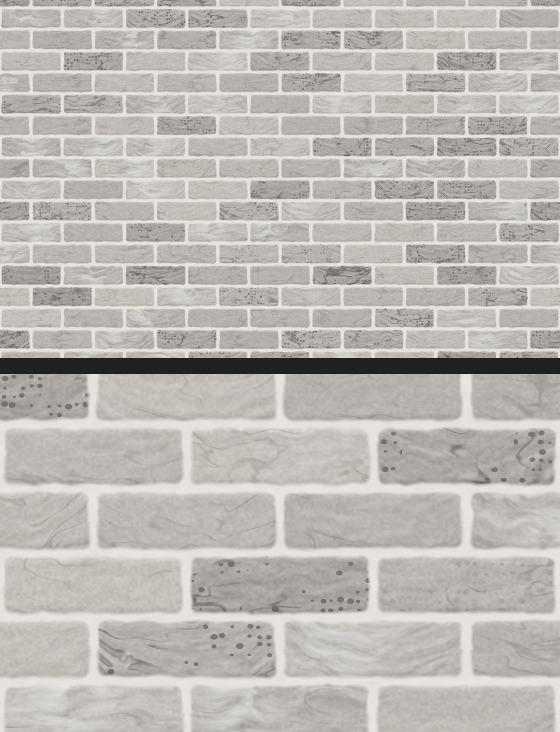
Top: the whole. Bottom: its middle third, enlarged.
Write a WebGL 1 fragment shader that draws this texture.

```glsl
precision highp float;
// Pale grey hand-moulded brickwork in running bond with off-white mortar.
// Each brick is a rounded box with a wobbly edge; a hash per brick picks its
// tone and wear: plain, frosted with lime, or dark with folds and pits.

uniform vec2 u_resolution;

const float COLUMNS = 9.0;
const float ROWS = 16.73;
const float FIRST_JOINT = 0.37;             // height of the lowest joint, in rows
const float BRICK_ASPECT = 2.9;             // column pitch over row pitch
const vec2 BRICK_HALF = vec2(1.37, 0.425);  // lengths below are in row pitches
const float CORNER_RADIUS = 0.1;
const float EDGE_WOBBLE = 0.045;
const float EDGE_SOFTNESS = 0.035;
const float CREASE_WIDTH = 0.07;
const float FROSTED_SHARE = 0.3;
const float PITTED_SHARE = 0.31;

const vec3 MORTAR = vec3(0.90, 0.89, 0.87);
const vec3 CLAY = vec3(0.735, 0.718, 0.697);
const vec3 DARK_CLAY = vec3(0.665, 0.648, 0.632);
const vec3 FROST = vec3(0.84, 0.838, 0.83);
const vec3 PIT = vec3(0.40, 0.385, 0.375);

float hash(vec2 p) {
  vec3 q = fract(p.xyx * 0.1031);
  q += dot(q, q.yzx + 33.33);
  return fract((q.x + q.y) * q.z);
}

float noise(vec2 p) {
  vec2 i = floor(p);
  vec2 f = fract(p);
  f = f * f * (3.0 - 2.0 * f);
  float low = mix(hash(i), hash(i + vec2(1.0, 0.0)), f.x);
  float high = mix(hash(i + vec2(0.0, 1.0)), hash(i + 1.0), f.x);
  return mix(low, high, f.y);
}

float fbm(vec2 p) {
  float sum = 0.0;
  float amplitude = 0.5;
  for (int i = 0; i < 4; i++) {
    sum += amplitude * noise(p);
    p = p * 2.03 + 17.7;
    amplitude *= 0.5;
  }
  return sum / 0.9375;
}

float roundedBox(vec2 p, vec2 halfSize, float radius) {
  vec2 d = abs(p) - halfSize + radius;
  return length(max(d, 0.0)) + min(max(d.x, d.y), 0.0) - radius;
}

// Round holes, at most one per cell, gathered where the cluster mask is high
float pits(vec2 p, float cluster, float pixel) {
  vec2 grid = p * 7.0;
  vec2 cell = floor(grid);
  float radius = mix(0.12, 0.32, hash(cell + 5.3));
  vec2 centre = 0.35 + 0.3 * vec2(hash(cell + 11.1), hash(cell + 23.7));
  float d = length((fract(grid) - centre) * vec2(0.8, 1.0)) - radius;
  float soft = 3.5 * pixel;
  return (1.0 - smoothstep(-soft, soft, d)) * step(hash(cell), cluster);
}

void main() {
  vec2 uv = gl_FragCoord.xy / u_resolution;
  float pixel = ROWS / u_resolution.y;

  // Running bond: alternate rows shift by half a brick
  vec2 wall = uv * vec2(COLUMNS, ROWS) - vec2(0.0, FIRST_JOINT);
  float row = floor(wall.y);
  wall.x += 0.5 * mod(row + 1.0, 2.0);
  vec2 id = vec2(mod(floor(wall.x), COLUMNS), row + 2.0);
  vec2 p = (fract(wall) - 0.5) * vec2(BRICK_ASPECT, 1.0);
  vec2 seed = 60.0 * vec2(hash(id + 3.1), hash(id + 47.9));
  vec2 local = p + seed;

  // Brick outline
  float wobble = noise(local * 3.5) + 0.5 * noise(local * 9.0) - 0.75;
  float edge = roundedBox(p, BRICK_HALF, CORNER_RADIUS) + EDGE_WOBBLE * wobble;
  float soft = max(0.6 * pixel, EDGE_SOFTNESS);
  float brickMask = 1.0 - smoothstep(-soft, soft, edge);

  // Kind of brick
  float kind = hash(id + 71.3);
  float frosted = 1.0 - smoothstep(FROSTED_SHARE - 0.08, FROSTED_SHARE, kind);
  float pitted = smoothstep(1.0 - PITTED_SHARE, 1.06 - PITTED_SHARE, kind);
  float tone = mix(0.95, 1.05, hash(id + 19.7));

  // Drag folds: stretched noise, bowed along the brick
  float bow = mix(-0.1, 0.32, hash(id + 31.9));
  vec2 fold = vec2(p.x * 1.5, (p.y - bow * p.x * p.x) * 5.0) + seed;
  fold += 0.9 * (vec2(noise(local * 2.5), noise(local * 2.5 + 40.0)) - 0.5);
  float ridge = abs(noise(fold) + 0.3 * noise(fold * 2.7) - 0.65);
  float patches = smoothstep(0.38, 0.66, fbm(local * 1.4 + 9.0));
  float crease = (1.0 - smoothstep(0.0, CREASE_WIDTH + 1.5 * pixel, ridge)) * patches;
  float relief = fbm(fold * 1.5) - fbm(fold * 1.5 + vec2(0.12, -0.45));

  // Clay surface, grain and lighting
  vec3 brick = mix(CLAY, DARK_CLAY, pitted * mix(0.55, 1.0, hash(id + 83.0))) * tone;
  brick += 0.035 * (fbm(local * 5.0) - 0.5) + 0.05 * (noise(local * 24.0) - 0.5);
  brick += relief * mix(0.08, 0.17, max(frosted, pitted));
  brick -= crease * mix(0.075, 0.18, pitted);

  // Lime bloom, streaked along the folds
  float bloomSpan = (p.x - 1.4 * (hash(id + 7.7) - 0.5)) / 0.85;
  float bloom = exp(-bloomSpan * bloomSpan) * smoothstep(0.3, 0.65, fbm(fold * 1.3 + 5.0));
  brick = mix(brick, FROST + 0.12 * relief, 0.85 * bloom * frosted);

  // Pits, then a shaded rim along the lower edge
  float cluster = 0.45 * smoothstep(0.35, 0.7, noise(local * 1.7 + 13.0));
  brick = mix(brick, PIT, 0.75 * pits(local, cluster, pixel) * pitted);
  float rim = smoothstep(-0.12, 0.0, edge);
  brick += 0.05 * rim * sign(p.y) * smoothstep(0.2, 0.4, abs(p.y));

  // Mortar, darker in the shadow under each brick
  vec3 mortar = MORTAR + 0.035 * (fbm(wall * vec2(BRICK_ASPECT, 1.0) * 6.0) - 0.5);
  mortar -= 0.06 * (1.0 - smoothstep(0.0, 0.06, edge)) * step(p.y, 0.0);

  gl_FragColor = vec4(mix(mortar, brick, brickMask), 1.0);
}
```
